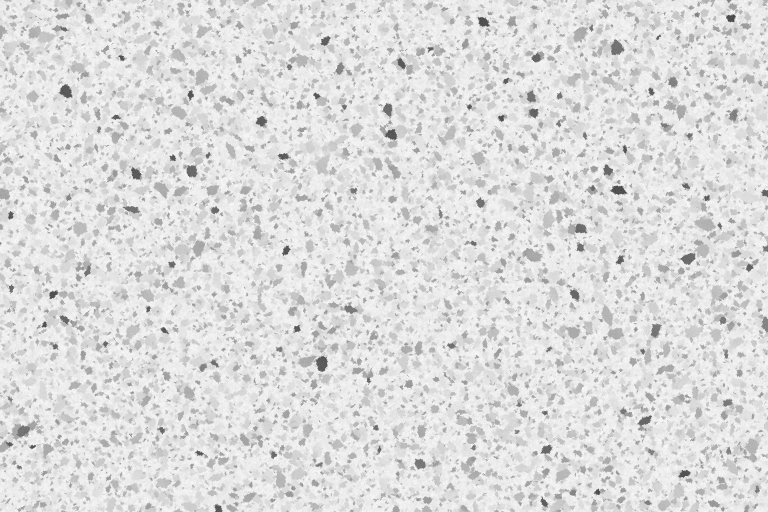
This texture is drawn by a WebGL 2 fragment shader. Its source:

```glsl
#version 300 es
precision highp float;
// Pale quartz terrazzo: angular grey and dark chips scattered in a white bed.

uniform vec2 u_resolution;
out vec4 fragColor;

const float TAU = 6.28319;
const int SIDES = 6;

vec3 hash3(vec2 cell, float seed) {
    vec3 q = fract(cell.xyx * vec3(0.1031, 0.1030, 0.0973) + seed * vec3(0.137, 0.291, 0.433));
    q += dot(q, q.yxz + 33.33);
    return fract((q.xxy + q.yzz) * q.zyx);
}

// Layered sines that roughen straight chip edges.
vec2 wobble(vec2 p) {
    return 0.0007 * sin(p.yx * 690.0 + 3.0 * sin(p * 170.0))
         + 0.0004 * sin(p.yx * 1370.0 + 2.0 * sin(p * 410.0));
}

// Cellular noise: x is the nearest distance, y a random value of that cell.
vec2 cellular(vec2 p, float seed) {
    vec2 base = floor(p);
    vec2 nearest = vec2(9.0, 0.0);
    for (int j = -1; j <= 1; j++)
    for (int i = -1; i <= 1; i++) {
        vec2 cell = base + vec2(i, j);
        vec3 rnd = hash3(cell, seed);
        float d = length(cell + rnd.xy - p);
        if (d < nearest.x) nearest = vec2(d, rnd.z);
    }
    return nearest;
}

// Distance to an irregular convex polygon, stretched along a random axis.
float chipDistance(vec2 p, float radius, vec2 id, float seed) {
    vec3 shape = hash3(id, seed + 5.0);
    float turn = shape.x * TAU;
    float stretch = mix(1.02, 1.42, shape.y);
    vec2 axis = vec2(cos(turn), sin(turn));
    vec2 q = vec2(dot(p, axis) / stretch, dot(p, vec2(-axis.y, axis.x)) * stretch);
    float d = -1.0;
    for (int k = 0; k < SIDES; k++) {
        vec3 side = hash3(id + float(k) * 7.0, seed + 11.0);
        float angle = (float(k) + 0.8 * side.x) * TAU / float(SIDES);
        d = max(d, dot(q, vec2(cos(angle), sin(angle))) - radius * mix(0.62, 1.12, side.y));
    }
    return d;
}

// Lays one jittered grid of chips over a tone.
// size: least and greatest radius; tones: common and rare tone; bias: rarity.
float scatter(float under, vec2 p, float pitch, float share, vec2 size,
              vec2 tones, float bias, float blur, float seed) {
    vec2 base = floor(p / pitch);
    float tone = under;
    for (int j = -1; j <= 1; j++)
    for (int i = -1; i <= 1; i++) {
        vec2 id = base + vec2(i, j);
        vec3 place = hash3(id, seed);
        if (place.z > share) continue;
        vec3 look = hash3(id, seed + 3.0);
        vec2 local = p - (id + mix(vec2(0.05), vec2(0.95), place.xy)) * pitch;
        float radius = mix(size.x, size.y, look.x * look.x);
        float d = chipDistance(local, radius, id, seed);
        float slope = 0.03 * (look.z - 0.5) * (local.x + local.y) / radius;
        float chip = mix(tones.x, tones.y, pow(look.y, bias)) + slope;
        tone = mix(tone, chip, 1.0 - smoothstep(-blur, blur, d));
    }
    return tone;
}

void main() {
    vec2 p = gl_FragCoord.xy / u_resolution.y;
    float blur = 0.0009 + 0.4 / u_resolution.y;
    vec2 q = p + wobble(p);

    // White bed with faint mottling
    vec2 coarse = cellular(q / 0.011, 1.0);
    vec2 fine = cellular(q / 0.0045, 2.0);
    float tone = 0.934 + 0.022 * (coarse.y - 0.5) - 0.02 * smoothstep(0.3, 0.9, coarse.x);
    tone += 0.034 * (fine.y - 0.5);

    // Chips from pale and translucent to rare and dark
    tone = scatter(tone, q, 0.026, 0.60, vec2(0.006, 0.014), vec2(0.90, 0.83), 1.0, blur * 1.3, 20.0);
    tone = scatter(tone, q, 0.012, 0.70, vec2(0.0016, 0.0046), vec2(0.86, 0.58), 1.8, blur, 40.0);
    tone = scatter(tone, q, 0.020, 0.72, vec2(0.0036, 0.0090), vec2(0.87, 0.60), 1.6, blur, 60.0);
    tone = scatter(tone, q, 0.038, 0.30, vec2(0.0070, 0.0145), vec2(0.82, 0.64), 1.4, blur, 80.0);
    tone = scatter(tone, q, 0.050, 0.20, vec2(0.0050, 0.0125), vec2(0.52, 0.30), 1.0, blur, 100.0);

    // Fine grain over bed and chips
    float grain = cellular(p / 0.0032, 7.0).y - 0.5;
    tone += 0.026 * grain;
    fragColor = vec4(vec3(clamp(tone, 0.0, 1.0)), 1.0);
}
```
